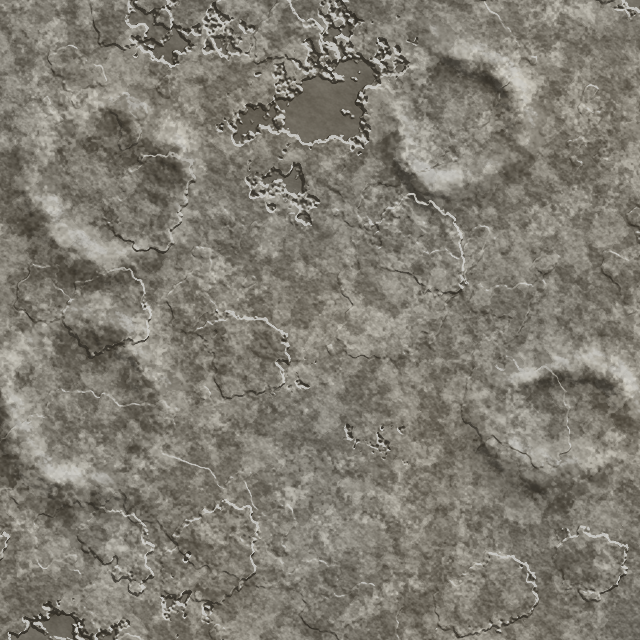
Reproduce this texture procedurally as a WebGL 2 fragment shader.

```glsl
#version 300 es
precision highp float;
// Weathered mineral ground: lumpy ring craters, ragged raised slabs and smooth
// sunken pools form a height field, lit from the upper right by its slope.
// Flaky blotches, pale crust and fine grain are then laid over it as tone.

#define CRATER_GRID 2.0
#define CRATER_HEIGHT 0.034
#define SLAB_GRID 3.5
#define SLAB_HEIGHT 0.021
#define POOL_LEVEL 0.350
#define POOL_DEPTH 0.014
#define ROUGHNESS 0.012
#define SHADING 0.48
#define MEAN_TONE 0.40
#define DARK_STONE vec3(0.31, 0.29, 0.25)
#define LIGHT_STONE vec3(0.72, 0.707, 0.667)
#define CREST vec3(0.80, 0.80, 0.79)

uniform vec2 u_resolution;
out vec4 fragColor;

// Integer hash of a cell, 0..1
float hash(vec2 cell) {
  uvec2 k = uvec2(ivec2(cell)) * uvec2(1597u, 3571u);
  uint n = (k.x ^ (k.y << 7u)) + k.y * 2699u;
  n = (n ^ (n >> 15u)) * 73471u;
  n = (n ^ (n >> 13u)) * 91193u;
  n ^= n >> 16u;
  return float(n & 65535u) / 65535.0;
}

vec2 hash2(vec2 cell) {
  return vec2(hash(cell + 31.0), hash(cell + vec2(97.0, 173.0)));
}

float noise(vec2 p) {
  vec2 i = floor(p), f = p - i;
  f = f * f * (3.0 - 2.0 * f);
  return mix(mix(hash(i), hash(i + vec2(1, 0)), f.x),
             mix(hash(i + vec2(0, 1)), hash(i + vec2(1, 1)), f.x), f.y);
}

float fbm(vec2 p, int octaves) {
  float sum = 0.0, total = 0.0, amp = 0.5;
  p = mat2(0.8, 0.6, -0.6, 0.8) * p;
  for (int i = 0; i < octaves; i++) {
    sum += amp * noise(p);
    total += amp;
    amp *= 0.5;
    p = mat2(1.6, 1.2, -1.2, 1.6) * p + 17.3;
  }
  return sum / total;
}

// Ring rims, with a slightly sunken floor
float craters(vec2 p) {
  float height = 0.0;
  vec2 home = floor(p * CRATER_GRID);
  for (int k = 0; k < 9; k++) {
    vec2 cell = home + vec2(k % 3 - 1, k / 3 - 1);
    vec2 rnd = hash2(cell + 400.0);
    vec2 offset = p - (cell + 0.5 + 0.5 * (rnd - 0.5)) / CRATER_GRID;
    float radius = mix(0.11, 0.165, hash(cell + 611.0));
    float d = length(offset * vec2(1.0, 0.92 + 0.25 * rnd.x)) / radius;
    float rim = (d - 0.8) / 0.22;
    height += exp(-rim * rim) - 0.2 * (1.0 - smoothstep(0.3, 0.8, d));
  }
  return height;
}

// Tilted slabs, each with a sharp ragged edge that sinks away on one side
float slabs(vec2 p, float ragged) {
  float height = 0.0;
  vec2 home = floor(p * SLAB_GRID);
  for (int k = 0; k < 9; k++) {
    vec2 cell = home + vec2(k % 3 - 1, k / 3 - 1);
    vec2 rnd = hash2(cell + 900.0);
    vec2 offset = p - (cell + 0.5 + 0.6 * (rnd - 0.5)) / SLAB_GRID;
    float radius = mix(0.045, 0.075, hash(cell + 77.0));
    float inside = radius - length(offset * vec2(0.8 + 0.4 * rnd.y, 1.0)) + 0.034 * ragged;
    float tilt = clamp(0.65 + 0.4 * dot(offset, vec2(0.9, 0.5 - rnd.x)) / radius, 0.0, 1.0);
    float present = step(0.2, hash(cell + 1301.0));
    height = max(height, present * tilt * smoothstep(-0.004, 0.004, inside));
  }
  return height * (1.0 + 0.6 * ragged);
}

// x: height, y: 1 on dry ground and 0 in a pool, z: crater rim
vec3 terrain(vec2 p) {
  vec2 warp = vec2(fbm(p * 9.0, 4), fbm(p * 9.0 + 53.0, 4)) - 0.5;
  float ragged = fbm(p * 58.0 + 5.0, 3) - 0.5;
  float ground = smoothstep(-0.016, 0.016, fbm(p * 3.5 + 7.0, 5) + 0.13 * ragged - POOL_LEVEL);
  float rim = craters(p + 0.07 * warp);
  float height = rim * CRATER_HEIGHT * (0.6 + 0.8 * noise(p * 6.0 + 3.0));
  height += max(rim, 0.0) * fbm(p * 34.0 + 11.0, 3) * 0.036;
  height += SLAB_HEIGHT * slabs(p + 0.11 * warp, ragged);
  height += ROUGHNESS * fbm(p * 45.0, 4) * mix(0.3, 1.0, ground);
  float swell = fbm(p * 7.0 + 29.0, 4) + 0.1 * ragged;
  height += (0.02 * swell + 0.006 * smoothstep(0.55, 0.58, swell)) * ground;
  return vec3(height + POOL_DEPTH * ground, ground, rim);
}

void main() {
  vec2 p = gl_FragCoord.xy / u_resolution.y;

  // Slope towards the light
  const float reach = 0.0015;
  vec3 here = terrain(p);
  vec2 grad = vec2(terrain(p + vec2(reach, 0)).x, terrain(p + vec2(0, reach)).x) - here.x;
  float lit = -dot(grad / reach, normalize(vec2(0.5, 0.85)));

  // Stone tone: broad stains, flaky blotches, pale crust, grain
  float grain = 0.6 * noise(p * 250.0) + 0.4 * noise(p.yx * 140.0 + 9.0) - 0.5;
  float flakes = fbm(p * 38.0 + 61.0, 4) + 0.15 * grain;
  float stains = fbm(p * 5.0 + 83.0, 4) - 0.5;
  float crust = smoothstep(0.61, 0.65, fbm(p * 13.0 + 131.0, 5) + 0.25 * grain);
  float dry = 0.17 * (smoothstep(0.46, 0.51, flakes) - 0.5)
            + 0.12 * smoothstep(0.57, 0.60, flakes) + 0.15 * crust + 0.42 * grain;
  float wet = -0.14 + 0.5 * (fbm(p * 14.0 + 19.0, 4) - 0.5) + 0.10 * grain;
  float tone = MEAN_TONE + 0.20 * stains + 0.03 * here.z + mix(wet, dry, here.y);
  tone += SHADING * lit / (1.0 + abs(lit));

  // Colour: faint warm stains, cool bright crests, deep lee sides
  vec3 color = mix(DARK_STONE, LIGHT_STONE, tone);
  color += vec3(0.008, 0.0, -0.010) * (noise(p * 6.0 + 43.0) - 0.5);
  float crest = smoothstep(1.1, 2.3, lit) * (1.0 - 0.6 * clamp(here.z, 0.0, 1.0));
  color = mix(color, CREST, 0.8 * crest);
  color = mix(color, DARK_STONE * 0.6, 0.6 * smoothstep(1.1, 2.6, -lit));
  fragColor = vec4(clamp(color, 0.0, 1.0), 1.0);
}
```
